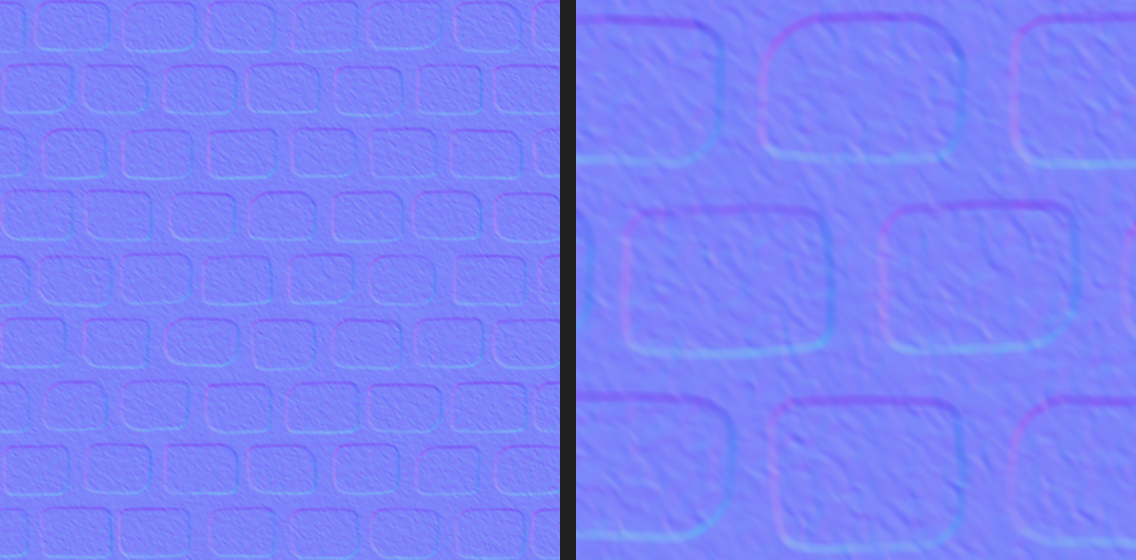
Left: the whole. Right: its middle third, enlarged.
A WebGL 1 fragment shader for this texture map:

```glsl
precision highp float;
// Tangent-space normal map of a wall of rounded, uneven stone blocks with grainy surface.

uniform vec2 u_resolution;

float hash(vec2 p) {
  return fract(sin(dot(p, vec2(127.1, 311.7))) * 43758.55);
}

float valueNoise(vec2 p) {
  vec2 i = floor(p);
  vec2 f = fract(p);
  f = f * f * (3.0 - 2.0 * f);
  return mix(mix(hash(i), hash(i + vec2(1.0, 0.0)), f.x),
             mix(hash(i + vec2(0.0, 1.0)), hash(i + vec2(1.0, 1.0)), f.x), f.y);
}

float roundedBox(vec2 p, vec2 halfSize, float radius) {
  vec2 q = abs(p) - halfSize + radius;
  return length(max(q, 0.0)) + min(max(q.x, q.y), 0.0) - radius;
}

// Signed distance to the block of the staggered cell around p
float blockDistance(vec2 p) {
  vec2 pitch = vec2(0.1478, 0.1133);
  float row = floor((p.y + 0.0097) / pitch.y);
  float firstCenter = mix(-0.015, 0.0625, mod(row, 2.0));
  float column = floor((p.x - firstCenter) / pitch.x + 0.5);
  vec2 id = vec2(column, row) + 3.0;
  vec2 center = vec2(firstCenter + column * pitch.x, 0.0469 + row * pitch.y);

  // Uneven placement, size, lean, tilt and bulging sides
  vec2 jitter = vec2(hash(id + 11.3), hash(id + 23.7)) - 0.5;
  vec2 skew = vec2(hash(id + 37.1), hash(id + 41.9)) - 0.5;
  vec2 sizeVary = vec2(hash(id + 53.2), hash(id + 67.4)) - 0.5;
  vec2 q = p - center - jitter * vec2(0.010, 0.005);
  q += skew * vec2(0.12, 0.05) * q.yx;
  q += q * q.yx * q.yx * 28.0 * hash(id + 71.8);
  q += (vec2(valueNoise(p * 17.0), valueNoise(p * 17.0 + 40.0)) - 0.5) * 0.003;

  // Each corner has its own radius
  float cornerHash = hash(id * 3.7 + step(0.0, q) * 1.9);
  float radius = mix(0.012, 0.034, cornerHash * cornerHash);
  return roundedBox(q, vec2(0.0610, 0.0432) + sizeVary * vec2(0.010, 0.002), radius);
}

// Fine wavering grain, drawn out along the falling diagonal
float grain(vec2 p) {
  vec2 warp = vec2(valueNoise(p * 110.0), valueNoise(p * 110.0 + 31.0)) - 0.5;
  vec2 d = vec2(p.x + p.y, p.x - p.y) * 0.7071 + warp * 0.004;
  vec2 turned = vec2(d.x + 0.25 * d.y, d.y - 0.25 * d.x);
  return valueNoise(d * vec2(205.0, 115.0)) +
         0.9 * valueNoise(turned * vec2(165.0, 90.0) + 19.0);
}

// Blocks are sunk below the joints
float surfaceHeight(vec2 p) {
  float d = blockDistance(p);
  float bevel = 0.8 * smoothstep(-0.0040, 0.0040, d) + 0.2 * smoothstep(-0.009, 0.009, d);
  float wear = 0.7 + 0.6 * valueNoise(p * 22.0 + 7.0);
  float roughness = mix(0.00050, 0.00040, smoothstep(-0.006, 0.006, d));
  return 0.00135 * wear * bevel + roughness * grain(p);
}

void main() {
  vec2 p = gl_FragCoord.xy / u_resolution;

  // Slope by central differences
  vec2 e = vec2(0.0009, 0.0);
  vec2 slope = vec2(surfaceHeight(p + e.xy) - surfaceHeight(p - e.xy),
                    surfaceHeight(p + e.yx) - surfaceHeight(p - e.yx)) / (2.0 * e.x);

  // Encode the normal with a slight upward bias
  vec3 normal = normalize(vec3(-slope * vec2(0.92, 1.0), 1.0));
  vec3 color = vec3(0.490, 0.515, 0.485) + normal * vec3(0.5, 0.5, 0.495);
  gl_FragColor = vec4(color, 1.0);
}
```
